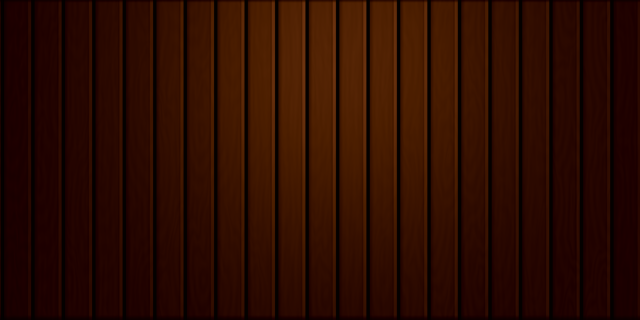
Give the GLSL for this texture, as a Shadertoy shader.

```glsl
const float PLANKS = 21.0;
const float GAP_OFFSET = 0.08;
const float GAP_HALF_WIDTH = 0.055;
const vec3 GAP_COLOR = vec3(0.015, 0.002, 0.0);

float hash(float n) {
    return fract(sin(n * 127.1 + 3.7) * 4375.85);
}

vec2 hash2(vec2 cell) {
    float n = dot(cell, vec2(17.3, 59.7));
    return vec2(hash(n), hash(n + 31.4));
}

// Distance to the nearest scattered point
float cellular(vec2 p) {
    vec2 cell = floor(p);
    float nearest = 4.0;
    for (int j = -1; j <= 1; j++) {
        for (int i = -1; i <= 1; i++) {
            vec2 neighbor = cell + vec2(i, j);
            nearest = min(nearest, length(neighbor + hash2(neighbor) - p));
        }
    }
    return nearest;
}

// Sum of sines, each bent by the layer before it
float waves(vec2 p, float seed) {
    float sum = 0.0;
    float amplitude = 0.5;
    for (int i = 0; i < 4; i++) {
        sum += amplitude * sin(p.x + 1.3 * sin(p.y + seed) + sum);
        p = p * 1.83 + seed;
        amplitude *= 0.6;
    }
    return sum;
}

// Soft-edged band between two positions
float band(float x, float start, float end, float blur) {
    return smoothstep(start - blur, start + blur, x)
         - smoothstep(end - blur, end + blur, x);
}

// Straight fibres mixed with oval growth rings, about -1 to 1
float woodGrain(vec2 p, float seed, float figure) {
    float warp = waves(vec2(p.x * 4.0, p.y * 9.0), seed);
    float fibres = sin(p.x * 24.0 + 3.0 * warp + seed)
                 + 0.6 * sin(p.x * 41.0 + 2.0 * sin(p.y * 13.0 + seed));
    float knots = cellular(vec2(p.x * 0.9 + seed, p.y * 2.6 + 0.15 * warp));
    float rings = sin(knots * 36.0 + 2.5 * warp);
    return mix(0.6 * fibres, rings, figure);
}

// Soft lamp pool, brightest near the top centre
float lampLight(vec2 uv) {
    vec2 d = (uv - vec2(0.53, 0.82)) / vec2(0.30, 0.66);
    return exp(-dot(d, d));
}

// Dark red through brown to amber
vec3 woodColor(float tone) {
    return max(vec3(tone, 0.65 * (tone - 0.115), 0.5 * (tone - 0.30)), 0.0);
}

void mainImage(out vec4 fragColor, in vec2 fragCoord) {
    vec2 uv = fragCoord / iResolution.xy;
    float s = uv.x * PLANKS - GAP_OFFSET;
    float plank = floor(s);
    float u = fract(s);
    float blur = max(0.025, 0.7 * PLANKS / iResolution.x);
    float seed = hash(plank + 5.0) * 40.0;
    float light = lampLight(uv);

    // Lit wood with grain that shows more towards the sides
    float figure = mix(0.25, 0.75, hash(plank + 70.0)) * (1.0 - 0.5 * light);
    float grain = woodGrain(vec2(u, uv.y), seed, figure);
    float tone = 0.107 + 0.225 * light;
    tone += 0.016 * (hash(plank + 20.0) - 0.5);
    tone += 0.011 * grain;

    // Bevel: shadow on the left, bright lip on the right
    tone *= 1.0 - 0.25 * (1.0 - smoothstep(0.05, 0.20, u));
    tone += band(u, 0.84, 0.94, blur) * (0.045 + 0.045 * light);
    tone *= 1.0 - 0.12 * band(u, 0.79, 0.84, blur);

    // Darkened ends of the planks
    tone *= mix(0.45, 1.0, smoothstep(0.0, 0.018, uv.y));
    tone *= mix(0.55, 1.0, smoothstep(0.0, 0.010, 1.0 - uv.y));

    // Gaps between planks
    float gapDistance = min(u, 1.0 - u);
    float gap = 1.0 - smoothstep(GAP_HALF_WIDTH - blur, GAP_HALF_WIDTH + blur, gapDistance);
    vec3 color = mix(woodColor(tone), GAP_COLOR, gap);
    fragColor = vec4(color, 1.0);
}
```
